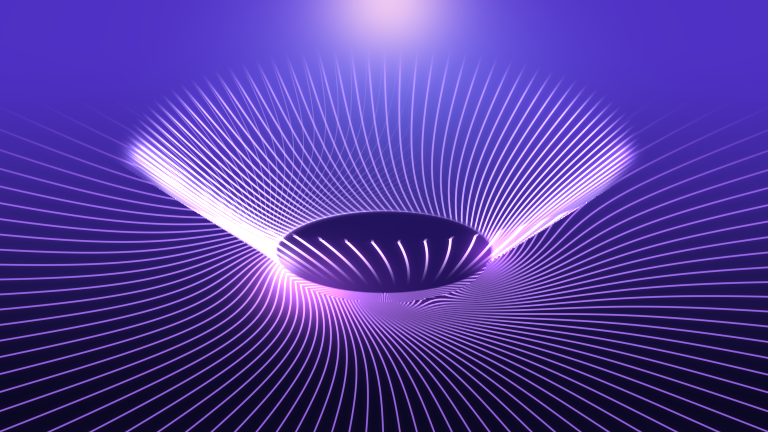
Give the GLSL for this background, as a Shadertoy shader.

```glsl
// Glowing violet strands twisting from a flared bowl through a hole onto a dark floor.
#define STRANDS 96.0
#define FRONT_STRANDS 60.0
#define STRAND_WIDTH 0.0021
#define HOLE_Y -0.083
#define HOLE_RADIUS 0.25
#define FLARE 0.329
#define BOWL_HEIGHT 0.241
#define TILT 0.38
#define WALL_TWIST 0.28
#define CROSS_TWIST 0.9
#define FLOOR_TWIST 0.9

const vec3 INDIGO = vec3(0.31, 0.19, 0.77);
const vec3 NIGHT = vec3(0.04, 0.03, 0.14);
const vec3 VIOLET = vec3(0.52, 0.32, 0.90);
const vec3 ORCHID = vec3(0.76, 0.34, 0.92);
const vec3 PALE = vec3(0.96, 0.86, 1.0);

// Soft round light with the given centre and spread.
float glow(vec2 p, vec2 centre, vec2 spread) {
    vec2 d = (p - centre) / spread;
    return exp(-dot(d, d));
}

// Soft light around the segment from a to b.
float beam(vec2 p, vec2 a, vec2 b, float spread) {
    vec2 ab = b - a;
    float d = length(p - a - ab * clamp(dot(p - a, ab) / dot(ab, ab), 0.0, 1.0));
    return exp(-d * d / (spread * spread));
}

// Strands at whole steps of an angle: x = sharp core, y = halo.
vec2 strands(float angle, float count, float width) {
    float phase = angle * count;
    vec2 turn = vec2(cos(phase), sin(phase));
    float rate = max(length(vec4(dFdx(turn), dFdy(turn))), 0.001);
    float pixel = 1.0 / iResolution.y;
    float d = 2.0 * asin(min(abs(sin(phase * 0.5)), 1.0)) / rate * pixel;
    float core = 1.0 - smoothstep(max(width - pixel * 0.7, 0.0), width + pixel * 0.7, d);
    float dense = smoothstep(1.3, 2.4, rate);
    return mix(vec2(core, exp(-d / 0.005)), vec2(0.4, 0.5), dense);
}

// Indigo haze above, night below, and the lamp at the top.
vec3 backdrop(vec2 p) {
    vec3 col = mix(NIGHT, INDIGO, smoothstep(-0.46, 0.40, p.y));
    col += vec3(0.07, 0.16, 0.10) * glow(p, vec2(0.03, 0.30), vec2(0.36, 0.22));
    col += vec3(0.16, 0.15, 0.12) * glow(p, vec2(0.0, 0.48), vec2(0.28, 0.18));
    return mix(col, vec3(0.95, 0.80, 0.95), 0.95 * glow(p, vec2(0.01, 0.50), vec2(0.14, 0.13)));
}

void mainImage(out vec4 fragColor, in vec2 fragCoord) {
    vec2 p = (fragCoord - 0.5 * iResolution.xy) / iResolution.y;
    float pixel = 1.0 / iResolution.y;

    // Intersect the tilted cone: the near root is the back wall, the far one the front.
    float u = (p.y - HOLE_Y) / TILT;
    float rise = BOWL_HEIGHT / TILT;
    float a = rise * rise - FLARE * FLARE;
    float b = u * rise + HOLE_RADIUS * FLARE;
    float c = p.x * p.x + u * u - HOLE_RADIUS * HOLE_RADIUS;
    float disc = b * b - a * c;
    float root = sqrt(max(disc, 0.0));
    float sBack = (b - root) / a;
    float sFront = (b + root) / a;
    float inside = smoothstep(0.0, 0.002, disc);
    float backAngle = atan(u - sBack * rise, p.x);
    float frontAngle = atan(u - sFront * rise, p.x);

    // Evaluate every strand family.
    float depth = exp(-max(sBack, 0.0) / 0.2);
    vec2 back = strands(backAngle + WALL_TWIST * depth, STRANDS, STRAND_WIDTH);
    vec2 crossing = strands(backAngle - CROSS_TWIST * depth, STRANDS, STRAND_WIDTH * 0.5);
    vec2 front = strands(frontAngle + 0.15 * clamp(sFront, 0.0, 1.0), FRONT_STRANDS, STRAND_WIDTH * 1.4);
    vec2 q = p - vec2(0.0, -0.15);
    float reach = length(vec2(p.x, (p.y + 0.10) * 2.4));
    float swirl = FLOOR_TWIST * exp(-max(reach - 0.24, 0.0) / 0.13);
    vec2 ground = strands(atan(1.7 * q.y, q.x) + swirl, STRANDS, STRAND_WIDTH);

    // Masks for the walls, the hole and the floor.
    float backMask = inside * smoothstep(-0.01, 0.02, sBack) * (1.0 - smoothstep(0.8, 1.06, sBack));
    float frontMask = inside * smoothstep(0.1, 0.9, sFront) * (1.0 - smoothstep(0.98, 1.08, sFront));
    float holeDistance = (length(vec2(p.x, u)) - HOLE_RADIUS) * TILT;
    float hole = 1.0 - smoothstep(-pixel, pixel, holeDistance);
    float bowl = inside * smoothstep(-0.01, 0.01, sBack) * (1.0 - smoothstep(0.9, 1.08, sBack));
    float floorMask = (1.0 - hole) * (1.0 - 0.95 * bowl) * (1.0 - smoothstep(0.0, 0.29, p.y));

    vec3 col = backdrop(p);
    col = mix(col, vec3(0.12, 0.06, 0.34), 0.85 * hole);

    // Floor strands, warmer near the hole.
    float nearHole = exp(-max(reach - 0.25, 0.0) / 0.28);
    vec3 groundTint = mix(VIOLET, PALE, 0.15 + 0.35 * nearHole);
    col = mix(col, groundTint, floorMask * ground.x * 0.85);
    col += ORCHID * floorMask * ground.y * (0.06 + 0.14 * nearHole);

    // Back wall strands and the fine crossing ones on the left.
    float side = smoothstep(0.35, 1.0, abs(cos(backAngle)));
    vec3 backTint = mix(vec3(0.76, 0.62, 0.95), PALE, side);
    float leftward = smoothstep(0.15, -0.2, p.x);
    col = mix(col, backTint, backMask * crossing.x * leftward * 0.4);
    col = mix(col, backTint, backMask * back.x * (0.75 + 0.2 * side));
    col += VIOLET * backMask * back.y * (0.08 + 0.2 * side);

    // Front wall strands, brightest at their upper ends.
    float flank = smoothstep(0.45, 0.95, abs(cos(frontAngle)));
    col = mix(col, PALE, frontMask * front.x);
    col += ORCHID * frontMask * front.y * (0.30 + 0.25 * flank);

    // White heat along the flanks of the bowl.
    float leftBeam = beam(p, vec2(-0.56, 0.14), vec2(-0.245, -0.085), 0.032);
    float rightBeam = beam(p, vec2(0.55, 0.14), vec2(0.25, -0.085), 0.028);
    float streaks = 0.3 + 0.7 * max(back.y, front.y);
    float wall = inside * (1.0 - hole);
    col += (PALE * leftBeam * 0.85 + mix(ORCHID, PALE, 0.5) * rightBeam * 0.6) * streaks * wall;

    // Bright back rim of the hole.
    float rim = exp(-abs(holeDistance) / 0.0022) * smoothstep(-0.02, 0.12, u);
    col += PALE * rim * (0.15 + 0.5 * smoothstep(0.2, -0.2, p.x));

    // Lights where the strands gather.
    float outside = 1.0 - 0.6 * hole;
    col += vec3(0.70, 0.38, 0.70) * outside * glow(p, vec2(-0.18, -0.15), vec2(0.11, 0.07));
    col += PALE * 0.6 * glow(p, vec2(-0.235, -0.115), vec2(0.035, 0.04));
    col += ORCHID * 0.28 * outside * glow(p, vec2(-0.08, -0.19), vec2(0.20, 0.10));
    col += ORCHID * 0.45 * glow(p, vec2(0.245, -0.09), vec2(0.05, 0.05));
    fragColor = vec4(clamp(col, 0.0, 1.0), 1.0);
}
```
